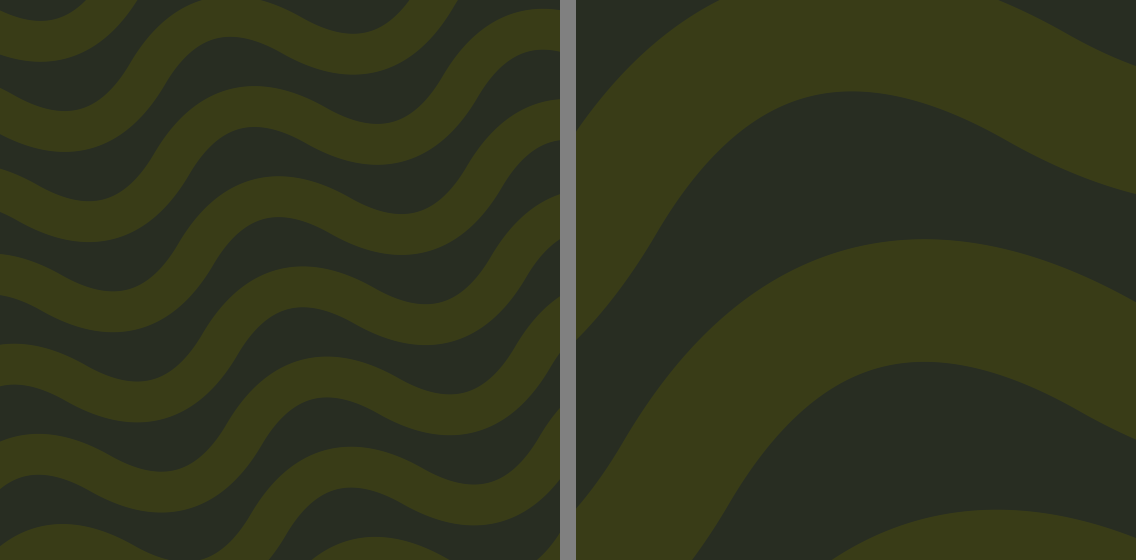
Left: the whole. Right: its middle third, enlarged.
A WebGL 1 fragment shader for this pattern:

```glsl
precision highp float;
// Slanted olive wave stripes of even width on a dark green ground.
uniform vec2 u_resolution;

// Wave of alternating parabolic arcs: height, slope and curvature at u.
vec3 wave(float u) {
    float halfPeriod = 1.6;
    float amplitude = 0.395;
    float arc = floor(u / halfPeriod + 0.5);
    float s = 2.0 * (u / halfPeriod - arc);
    float side = amplitude * (1.0 - 2.0 * mod(arc, 2.0));
    float rate = 2.0 / halfPeriod;
    return side * vec3(1.0 - s * s, -2.0 * s * rate, -2.0 * rate * rate);
}

// Distance to the wave, by Newton steps towards the nearest point on it.
float waveDistance(vec2 p) {
    float t = p.x;
    for (int i = 0; i < 6; i++) {
        vec3 w = wave(t);
        float rise = w.x - p.y;
        t -= (t - p.x + rise * w.y) / (1.0 + w.y * w.y + rise * w.z);
    }
    return length(p - vec2(t, wave(t).x));
}

void main() {
    // One unit is the spacing between stripes; six span the canvas.
    float size = min(u_resolution.x, u_resolution.y);
    vec2 p = 6.0 * (gl_FragCoord.xy - 0.5 * u_resolution) / size;
    float pixel = 6.0 / size;

    // Tilt the stripes, then fold onto the closest one.
    float tilt = radians(15.0);
    vec2 axis = vec2(cos(tilt), sin(tilt));
    vec2 q = vec2(dot(p, axis), dot(p, vec2(-axis.y, axis.x)));
    float height = wave(q.x).x;
    q.y = height + fract(q.y - height) - 0.5;

    // Stroke of constant width with a smoothed edge.
    float edge = waveDistance(q) - 0.219;
    float stripe = 1.0 - smoothstep(-0.6 * pixel, 0.6 * pixel, edge);
    vec3 ground = vec3(0.157, 0.176, 0.133);
    vec3 olive = vec3(0.222, 0.236, 0.09);
    gl_FragColor = vec4(mix(ground, olive, stripe), 1.0);
}
```
